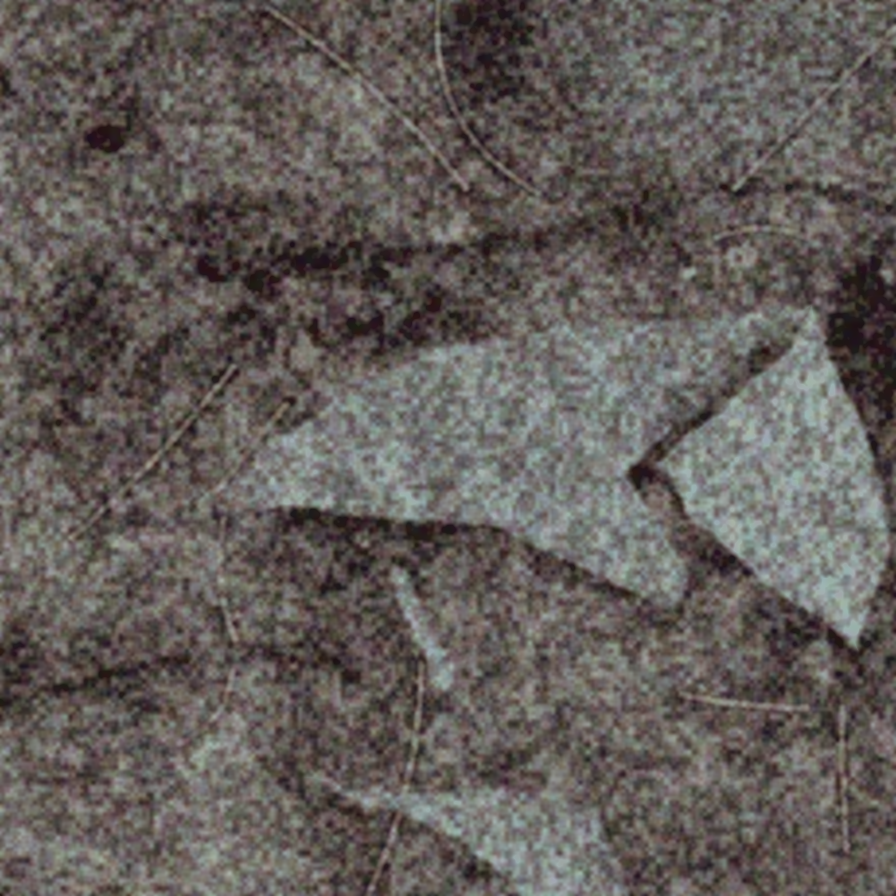
Reproduce this texture procedurally as a Shadertoy shader.

```glsl
const vec3 DARK = vec3(.13, .09, .10);
const vec3 UMBER = vec3(.235, .205, .20);
const vec3 EARTH = vec3(.39, .37, .36);
const vec3 SLATE = vec3(.58, .62, .61);
const vec3 SOIL_TINT = vec3(1.03, .99, .97);
const float SOIL_TONE = .355;
const float SLAB_TONE = .50;
const float FACET_TONE = .55;
const float GRAIN = .29;
const float EDGE = .005;

// Stone outlines
const vec2 SLAB[8] = vec2[8](vec2(.25, .44), vec2(.37, .56), vec2(.5, .618), vec2(.905, .66),
    vec2(.7, .475), vec2(.768, .36), vec2(.755, .316), vec2(.56, .408));
const vec2 FACET[8] = vec2[8](vec2(.88, .61), vec2(.905, .66), vec2(.977, .49), vec2(.996, .388),
    vec2(.957, .277), vec2(.86, .345), vec2(.77, .425), vec2(.735, .485));
const vec2 LOW_SLAB[8] = vec2[8](vec2(.34, .13), vec2(.46, .115), vec2(.6, .115), vec2(.67, .09),
    vec2(.71, -.03), vec2(.6, -.03), vec2(.55, .04), vec2(.46, .09));

// Pale twigs: start and end
const vec4 TWIGS[10] = vec4[10](vec4(.08, .4, .26, .59), vec4(.24, .45, .32, .55),
    vec4(.25, .42, .265, .28), vec4(.2, .17, .26, .25), vec4(.41, 0, .47, .26),
    vec4(.8, .735, .9, .735), vec4(.76, .225, .9, .21), vec4(.94, .21, .945, .05),
    vec4(.3, .99, .52, .79), vec4(.82, .79, 1, .97));

float hash(vec2 p) {
    vec3 q = fract(p.xyx * .1031);
    q += dot(q, q.yzx + 33.33);
    return fract((q.x + q.y) * q.z);
}

float noise(vec2 p) {
    vec2 i = floor(p), f = fract(p);
    f = f * f * (3. - 2. * f);
    return mix(mix(hash(i), hash(i + vec2(1, 0)), f.x),
               mix(hash(i + vec2(0, 1)), hash(i + vec2(1, 1)), f.x), f.y);
}

float fbm(vec2 p) {
    float sum = 0., amp = .533;
    for (int i = 0; i < 4; i++, amp *= .5) {
        sum += amp * noise(p);
        p = mat2(1.6, 1.2, -1.2, 1.6) * p + 7.3;
    }
    return sum;
}

float polygon(vec2 p, vec2 v[8]) {
    float d = 1e3, side = 1.;
    for (int i = 0; i < 8; i++) {
        vec2 a = v[i], b = v[(i + 7) % 8], e = b - a, w = p - a;
        d = min(d, length(w - e * clamp(dot(w, e) / dot(e, e), 0., 1.)));
        bvec3 c = bvec3(p.y >= a.y, p.y < b.y, e.x * w.y > e.y * w.x);
        if (all(c) || all(not(c))) side = -side;
    }
    return side * d;
}

// Distance to a bowed line
float bowed(vec2 p, vec2 a, vec2 b, float bow) {
    vec2 e = b - a;
    float t = clamp(dot(p - a, e) / dot(e, e), 0., 1.);
    return length(p - a - e * t - normalize(vec2(-e.y, e.x)) * bow * 4. * t * (1. - t));
}

float cover(float d, float soft) { return 1. - smoothstep(-soft, soft, d); }

float patchy(vec2 p, vec2 center, vec2 size) { return cover(length((p - center) / size) - .8, .35); }

float stones(vec2 p) { return min(min(polygon(p, SLAB), polygon(p, FACET)), polygon(p, LOW_SLAB)); }

// Scattered pebbles: coverage and tone
vec2 pebbles(vec2 p) {
    vec2 g = p * 13., best = vec2(0);
    for (int k = 0; k < 9; k++) {
        vec2 c = floor(g) + vec2(k % 3 - 1, k / 3 - 1);
        float h = hash(c + 4.), a = 6.283 * hash(c + 19.);
        vec2 d = mat2(cos(a), -sin(a), sin(a), cos(a)) * (g - c - vec2(hash(c + 31.), hash(c + 57.)));
        float m = cover(length(d * vec2(1, 1.7)) - .12 - .22 * hash(c + 71.), .09);
        m *= step(h, .17) * step(c.y, 9.);
        if (m > best.x) best = vec2(m, .44 + .7 * h);
    }
    return best;
}

vec3 ramp(float t) {
    vec3 c = mix(DARK, UMBER, clamp((t - .1) / .11, 0., 1.));
    c = mix(c, EARTH, clamp((t - .21) / .16, 0., 1.));
    return mix(c, SLATE, clamp((t - .37) / .24, 0., 1.25));
}

void mainImage(out vec4 fragColor, in vec2 fragCoord) {
    vec2 p = fragCoord / iResolution.xy;
    vec2 q = p + .018 * (vec2(fbm(p * 20.), fbm(p * 20. + 40.)) - .5);
    // Soil, hollows, half buried rock
    float clump = fbm(p * 8. + 3.) - .5;
    float tone = SOIL_TONE + .3 * clump + .16 * (noise(p * 38.) - .5);
    float hollow = max(patchy(q, vec2(.36, .68), vec2(.22, .07)), .6 * patchy(q, vec2(.12, .6), vec2(.18, .14)));
    tone -= .22 * hollow * smoothstep(.4, .65, fbm(p * 24.));
    tone -= .22 * patchy(q, vec2(.98, .62), vec2(.065, .15)) + .13 * patchy(q, vec2(.55, .95), vec2(.055, .07));
    tone -= .2 * patchy(q, vec2(.12, .845), vec2(.026, .016));
    float rock = patchy(q, vec2(.8, .96), vec2(.23, .19));
    tone = mix(tone, .4 + .12 * clump, rock);
    vec2 pebble = pebbles(q);
    tone = mix(tone, pebble.y, .8 * pebble.x);
    // Slabs, streaks and shadows
    tone -= .13 * cover(stones(q + vec2(-.008, .022)), .025) + .07 * cover(stones(q + vec2(0, .06)), .04);
    float streak = fbm(mat2(.9, -.4, .4, .9) * p * vec2(34, 16)) - .5;
    float facet = cover(polygon(q, FACET), EDGE), stone = cover(stones(q), EDGE);
    float flank = cover(bowed(q, vec2(.77, .535), vec2(.87, .615), 0.) - .03, .02);
    float face = mix(SLAB_TONE - .13 * flank, FACET_TONE, facet);
    tone = mix(tone, face + .2 * streak, stone);
    float corner = .8 * patchy(q, vec2(.27, .01), vec2(.13, .085));
    tone = mix(tone, .46 + .2 * streak, corner);
    // Dark roots
    float root = bowed(q, vec2(.17, .74), vec2(.71, .76), -.035) - .004 - .009 * smoothstep(.15, .65, p.x);
    root = min(root, bowed(q, vec2(0, .21), vec2(.41, .255), .03) - .007);
    root = min(root, bowed(q, vec2(.14, .79), vec2(.19, .73), -.01) - .004);
    root = min(root, bowed(q, vec2(.7, .775), vec2(1, .765), .025) - .006);
    tone = mix(tone, .13 + .12 * noise(p * 45.), .88 * cover(root, .007));
    // Pale twigs and a stone shard
    float twig = bowed(p, vec2(.49, 1), vec2(.6, .785), -.04);
    for (int i = 0; i < 10; i++)
        twig = min(twig, bowed(p, TWIGS[i].xy, TWIGS[i].zw, .03 * (hash(vec2(i, 5)) - .5)));
    tone -= .08 * cover(twig - .009, .005) * (1. - stone);
    float pale = .75 * cover(twig - .0032, .003);
    float shard = cover(bowed(q, vec2(.445, .355), vec2(.495, .245), 0.) - .011, EDGE);
    tone = mix(mix(tone, .49, pale), .55, shard);
    // Grain in tone and hue
    tone += GRAIN * (noise(p * 125.) - .5) + .13 * (noise(p * 230. + 9.) - .5);
    vec3 color = ramp(tone) * mix(SOIL_TINT, vec3(1), max(max(stone, shard), rock));
    vec2 s = p * 110.;
    color += .07 * (vec3(noise(s + 20.), noise(s + 50.), noise(s + 80.)) - .5) + pale * vec3(.04, .03, .02);
    fragColor = vec4(clamp(color, 0., 1.), 1);
}
```
